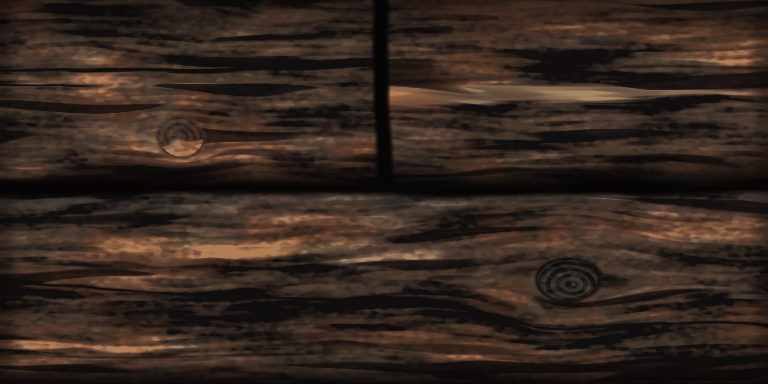
This texture is drawn by a Shadertoy shader. Its source:

```glsl
const vec3 WOOD[6] = vec3[6](
    vec3(0.06, 0.052, 0.052), vec3(0.17, 0.13, 0.11), vec3(0.25, 0.20, 0.16),
    vec3(0.32, 0.24, 0.19), vec3(0.44, 0.34, 0.26), vec3(0.65, 0.52, 0.38));

float hash(vec2 c) {
    vec3 q = fract(c.xyx * vec3(0.1031, 0.1030, 0.0973));
    q += dot(q, q.yzx + 33.33);
    return fract((q.x + q.y) * q.z);
}

// Smooth cellular noise, centred on zero
float cells(vec2 p) {
    vec2 base = floor(p), f = p - base;
    float total = 0.0, weight = 0.0;
    for (int j = -1; j <= 1; j++)
    for (int i = -1; i <= 1; i++) {
        vec2 o = vec2(i, j), id = base + o;
        vec2 d = o + vec2(hash(id), hash(id + 57.0)) - f;
        float w = exp(-7.0 * dot(d, d));
        total += w * hash(id + 113.0);
        weight += w;
    }
    return total / weight - 0.5;
}

float waves(vec2 p) {
    return 0.010 * sin(p.x * 2.3 + p.y * 5.0)
         + 0.005 * sin(p.x * 6.1 - p.y * 11.0 + 1.0)
         + 0.002 * sin(p.x * 17.0 + p.y * 23.0);
}

// Grain offset that flows around a knot
float bend(vec2 p, vec2 centre, vec2 radius) {
    vec2 q = (p - centre) / radius;
    return -(p.y - centre.y) / (dot(q, q) + 1.0);
}

float ribbon(float d, float halfWidth, float soft) {
    return 1.0 - smoothstep(halfWidth - soft, halfWidth + soft, abs(d));
}

float span(float x, float a, float b, float soft) {
    return smoothstep(a, a + soft, x) * (1.0 - smoothstep(b - soft, b, x));
}

float rings(float rho, float count, float wobble) {
    return sin(rho * count + wobble) + 0.4 * sin(rho * count * 2.3 - wobble);
}

vec3 woodColour(float tone) {
    vec3 c = WOOD[0];
    for (int i = 1; i < 6; i++) c = mix(c, WOOD[i], clamp(tone - float(i - 1), 0.0, 1.0));
    return c;
}

void mainImage(out vec4 fragColor, in vec2 fragCoord) {
    vec2 p = fragCoord / iResolution.y;
    vec2 bigKnot = vec2(1.484, 0.27), smallKnot = vec2(0.474, 0.64), faintKnot = vec2(0.55, 0.94);

    // Three boards, each with its own grain
    float seamY = 0.503 + 0.4 * waves(p * 2.0);
    float upper = step(seamY, p.y);
    float right = step(0.995, p.x);
    float left = upper * (1.0 - right);
    float board = upper * (1.0 + right);
    float flow = mix(bend(p, bigKnot, vec2(0.15, 0.09)),
        bend(p, smallKnot, vec2(0.07, 0.05)) + bend(p, faintKnot, vec2(0.08, 0.04)), upper);
    vec2 g = vec2(p.x, p.y + flow + waves(p));
    vec2 s = g + board * vec2(7.3, 3.1);

    // Layers of fibre, from broad to fine
    float broad = cells(s * vec2(2.2, 9.0));
    float streak = cells(s * vec2(3.5, 34.0) + 20.0);
    float fibre = cells(s * vec2(8.0, 92.0) + 40.0);
    float speck = cells(p * vec2(55.0, 115.0));
    float patches = cells(p * vec2(9.0, 13.0) + 70.0);
    float tone = 1.9 + 2.3 * broad + 2.6 * streak + 2.7 * fibre + 1.3 * speck + 1.1 * patches;

    // Pale and dark bands along the grain
    float lower = 1.0 - upper;
    float ragged = 0.012 * streak + 0.008 * fibre;
    float y = g.y + ragged;
    tone += lower * 1.7 * exp(-pow((y - 0.385 + 0.06 * g.x) / 0.024, 2.0));
    tone -= lower * 0.8 * exp(-pow((y - 0.235 + 0.05 * g.x) / 0.05, 2.0));
    tone += lower * 2.6 * ribbon(y - 0.11, 0.009 * (1.0 - g.x) + 0.003, 0.006) * (1.0 - smoothstep(0.4, 0.78, g.x));
    tone += left * 1.0 * exp(-pow((y - 0.785) / 0.03, 2.0)) * (1.0 - smoothstep(0.2, 0.5, p.x));
    tone += left * 0.5 * exp(-pow((y - 0.66) / 0.09, 2.0));

    // Pale split that tapers to the right
    float along = clamp((p.x - 1.015) / 0.95, 0.0, 1.0);
    float splitY = p.y + ragged - 0.748 - 0.032 * along + 0.02 * along * along;
    float split = ribbon(splitY, mix(0.032, 0.003, sqrt(along) * along + 0.25 * along * (1.0 - along)), 0.005);
    tone = mix(tone, 4.5 + 1.6 * fibre + 1.5 * streak - 0.5 * along, split * upper * right);

    // Long cracks
    float crack = lower * ribbon(y - 0.276 + 0.062 * g.x, 0.004, 0.004);
    crack += left * ribbon(y - 0.795 - 0.035 * p.x, 0.003 + 0.004 * p.x, 0.003);
    crack += left * ribbon(y - 0.768, 0.003, 0.003) * span(p.x, -0.1, 0.3, 0.1);
    crack += upper * right * ribbon(y - 0.742, 0.002, 0.003) * span(p.x, 1.4, 2.1, 0.2);
    crack += lower * 0.7 * ribbon(y - 0.088, 0.002, 0.003) * span(p.x, -0.2, 0.9, 0.2);
    crack += 0.8 * smoothstep(0.22, 0.36, -cells(s * vec2(2.6, 40.0) + 90.0));
    tone = mix(tone, -0.2, min(crack, 1.0));

    // Ringed knots, one with a pale chip
    vec2 q = (p - bigKnot) / vec2(0.083, 0.058);
    float rho = length(q) + 0.15 * patches;
    float grainRings = 1.25 + 0.65 * rings(length(q - vec2(0.1, -0.2)), 24.0, 4.0 * patches)
        + 1.5 * speck - 0.9 * smoothstep(0.0, 0.7, q.y);
    float bigMask = 1.0 - smoothstep(0.92, 1.02, rho);
    tone = mix(tone, grainRings, bigMask);
    tone = mix(tone, 0.0, 0.85 * ribbon(rho - 0.98, 0.06, 0.07));

    q = (p - smallKnot) / vec2(0.064, 0.055);
    rho = length(q) + 0.2 * patches;
    tone = mix(tone, 1.9 + 0.6 * rings(rho, 20.0, 3.0 * patches) + 1.5 * speck, 0.8 * (1.0 - smoothstep(0.9, 1.1, rho)));
    float chip = (1.0 - smoothstep(0.84, 0.94, rho)) * (1.0 - smoothstep(-0.12, 0.0, q.y - 0.35 * q.x + 0.9 * patches + 0.1));
    tone = mix(tone, 4.7 + 1.6 * speck, chip);

    q = (p - faintKnot) / vec2(0.055, 0.035);
    rho = length(q) + 0.4 * patches;
    tone -= 0.8 * (1.0 - smoothstep(0.5, 1.1, rho)) * (0.7 + 0.3 * rings(rho, 14.0, 0.0));

    // Shadows in the gaps and at the borders
    float above = smoothstep(0.006, mix(0.07, 0.10, right), p.y - seamY + 0.03 * streak);
    float below = smoothstep(-0.002, 0.022, seamY - p.y);
    float shade = mix(below, above, upper);
    float gap = abs(p.x - 0.995 + 0.006 * sin(p.y * 9.0) + 0.006 * patches);
    shade *= mix(1.0, smoothstep(0.010, 0.028, gap), upper);
    shade *= smoothstep(-0.03, 0.08, p.y) * mix(0.6, 1.0, smoothstep(0.0, 0.12, 1.0 - p.y));
    shade *= mix(0.7, 1.0, smoothstep(0.0, 0.06, min(p.x, 2.0 - p.x)));

    vec3 colour = woodColour(tone * shade) * mix(0.35, 1.0, shade);

    // Russet patches and a grey weathered edge under the seam
    float russet = smoothstep(-0.1, 0.3, broad + patches) * (1.0 - bigMask);
    float grey = max(lower * smoothstep(0.41, 0.49, p.y), 0.8 * bigMask);
    colour *= mix(vec3(1.0), vec3(1.07, 0.93, 0.87), russet);
    colour = mix(colour, vec3(dot(colour, vec3(0.3, 0.5, 0.2))), 0.5 * grey);
    fragColor = vec4(colour, 1.0);
}
```
